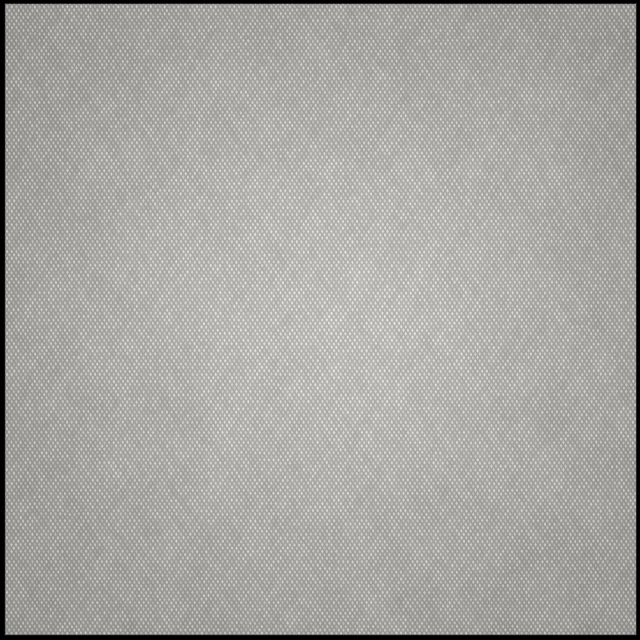
Give the GLSL for this texture, as a WebGL 2 fragment shader.

```glsl
#version 300 es
precision highp float;

uniform vec2 u_resolution;
out vec4 outColor;

// Weave
const vec2 REPEATS = vec2(138.0, 94.0);   // diamonds across and down
const float GROOVE_WIDTH = 0.16;          // in lattice units
const float WEAVE_CONTRAST = 0.16;
const float WEAVE_MEAN = 0.27;
const float GROOVE_BIAS = 0.02;           // one thread direction is deeper
const float WARP = 0.16;

// Wear
const float DIAMOND_VARIATION = 0.11;
const float THREAD_VARIATION = 0.022;
const float CLOUD_VARIATION = 0.035;

// Light
const vec2 LIGHT_CENTER = vec2(0.52, 0.52);
const float LIGHT_RADIUS = 0.74;
const float CENTER_TONE = 0.735;
const float EDGE_TONE = 0.595;
const vec3 CLOTH_TINT = vec3(1.0, 0.995, 0.972);

// Frame
const vec2 FRAME_MIN = vec2(0.008, 0.008);
const vec2 FRAME_MAX = vec2(0.994, 0.994);
const vec3 FRAME_COLOR = vec3(0.0);

float hash(vec2 p) {
    vec3 q = fract(vec3(p.xyx) * 0.1031);
    q += dot(q, q.yzx + 33.33);
    return fract((q.x + q.y) * q.z);
}

float valueNoise(vec2 p) {
    vec2 cell = floor(p);
    vec2 f = fract(p);
    f = f * f * (3.0 - 2.0 * f);
    float low = mix(hash(cell), hash(cell + vec2(1.0, 0.0)), f.x);
    float high = mix(hash(cell + vec2(0.0, 1.0)), hash(cell + 1.0), f.x);
    return mix(low, high, f.y);
}

float clouds(vec2 p) {
    float sum = 0.0;
    float weight = 0.5;
    for (int i = 0; i < 4; i++) {
        sum += weight * (valueNoise(p) - 0.5);
        p = p * 2.1 + 17.3;
        weight *= 0.55;
    }
    return sum;
}

// Signed change of tone made by the diamonds and their grooves
float weaveTone(vec2 uv, float pixel) {
    vec2 wobble = vec2(valueNoise(uv * 45.0), valueNoise(uv * 45.0 + 71.0)) - 0.5;
    vec2 p = uv * REPEATS + WARP * wobble;
    vec2 lattice = vec2(p.x + p.y, p.x - p.y);
    vec2 diamond = floor(lattice);

    // Distance to the nearest groove in each diagonal direction
    vec2 grooveDistance = 0.5 - abs(fract(lattice) - 0.5);
    float blur = pixel * length(REPEATS);
    vec2 raised = smoothstep(vec2(0.0), vec2(GROOVE_WIDTH + blur), grooveDistance);
    float relief = raised.x * raised.y;

    float tone = WEAVE_CONTRAST * (relief - WEAVE_MEAN);
    tone += GROOVE_BIAS * (raised.x - 0.5);
    tone += DIAMOND_VARIATION * relief * (hash(diamond + 300.0) - 0.5);

    // Slubs run along both thread directions
    float slub = valueNoise(lattice * vec2(0.9, 0.12) + 400.0)
               + valueNoise(lattice * vec2(0.12, 0.9) + 700.0) - 1.0;
    return tone + THREAD_VARIATION * slub;
}

float frameMask(vec2 uv, float pixel) {
    vec2 inset = min(uv - FRAME_MIN, FRAME_MAX - uv);
    float edge = min(inset.x, inset.y);
    return smoothstep(-pixel, pixel, edge);
}

void main() {
    vec2 uv = gl_FragCoord.xy / u_resolution;
    float pixel = 1.0 / min(u_resolution.x, u_resolution.y);

    // Soft light falling off from the middle
    float falloff = smoothstep(0.0, LIGHT_RADIUS, length(uv - LIGHT_CENTER));
    float tone = mix(CENTER_TONE, EDGE_TONE, falloff);

    // Cloth surface
    tone += weaveTone(uv, pixel);
    tone += CLOUD_VARIATION * clouds(uv * 14.0);

    vec3 cloth = clamp(tone * CLOTH_TINT, 0.0, 1.0);
    outColor = vec4(mix(FRAME_COLOR, cloth, frameMask(uv, pixel)), 1.0);
}
```
